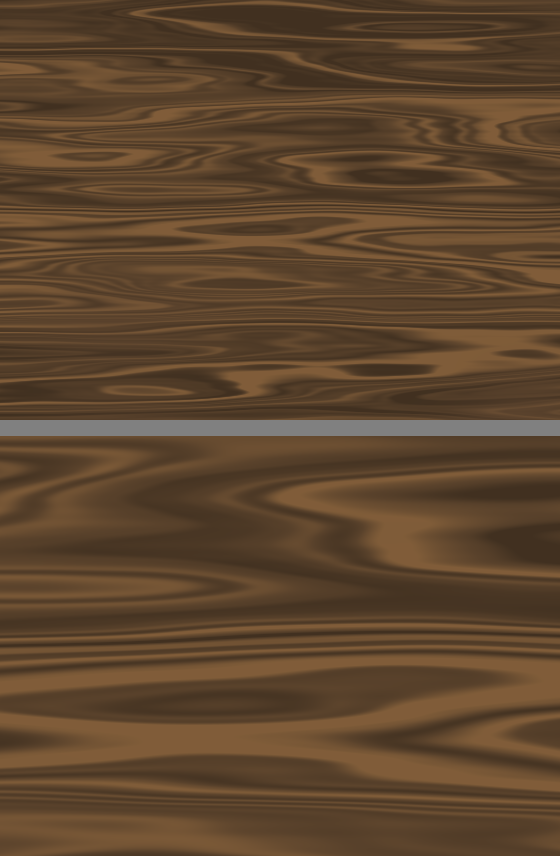
Top, the full canvas; bottom, a detail of the centre.
Reproduce this texture procedurally as a Shadertoy shader.

```glsl
// Dark walnut veneer with long horizontal grain and stretched, nested loops.
// A noise height field, drawn out along x, is sliced into contour bands;
// a 1D noise over the height gives each band its own width and tone.

const vec3 DARK_WOOD  = vec3(0.255, 0.190, 0.127);
const vec3 MID_WOOD   = vec3(0.350, 0.258, 0.169);
const vec3 LIGHT_WOOD = vec3(0.500, 0.362, 0.222);
const vec3 ROSY_STAIN = vec3(0.390, 0.283, 0.203);

const vec2 LOOP_SCALE   = vec2(0.85, 9.0);   // cells per canvas height
const vec2 RIPPLE_SCALE = vec2(1.9, 24.0);
const vec2 WAVER_SCALE  = vec2(6.0, 50.0);
const vec2 FIBRE_SCALE  = vec2(2.5, 110.0);
const vec2 STAIN_SCALE  = vec2(1.3, 2.6);
const float RISE          = 3.0;             // steady climb, opens the loops
const float RIPPLE_AMOUNT = 0.28;
const float WAVER_AMOUNT  = 0.035;
const float FIBRE_AMOUNT  = 0.16;
const float STAIN_AMOUNT  = 0.05;
const float RING_DENSITY  = 16.0;
const float BAND_CONTRAST = 1.30;
const int SAMPLES = 4;

float hash(vec2 cell) {
    uvec2 q = uvec2(ivec2(cell)) * uvec2(1597334673u, 3812015801u);
    uint n = (q.x ^ q.y) * 1597334673u;
    n = (n ^ (n >> 15)) * 2246822519u;
    return float((n ^ (n >> 13)) >> 8) / 16777216.0;
}

float cornerSlope(vec2 cell, vec2 offset) {
    float angle = 6.28319 * hash(cell);
    return dot(vec2(cos(angle), sin(angle)), offset);
}

// Gradient noise, roughly -0.7 to 0.7
float gradientNoise(vec2 p) {
    vec2 i = floor(p), f = p - i;
    vec2 u = f * f * f * (f * (f * 6.0 - 15.0) + 10.0);
    vec2 e = vec2(1.0, 0.0);
    float low  = mix(cornerSlope(i, f), cornerSlope(i + e, f - e), u.x);
    float high = mix(cornerSlope(i + e.yx, f - e.yx),
                     cornerSlope(i + e.xx, f - e.xx), u.x);
    return mix(low, high, u.y);
}

// Value noise along a line, -0.5 to 0.5
float lineNoise(float x, float row) {
    float i = floor(x);
    return mix(hash(vec2(i, row)), hash(vec2(i + 1.0, row)),
               smoothstep(0.0, 1.0, x - i)) - 0.5;
}

float grainHeight(vec2 p) {
    return RISE * p.y
         + gradientNoise(p * LOOP_SCALE + 17.0)
         + RIPPLE_AMOUNT * gradientNoise(p * RIPPLE_SCALE + 43.0)
         + WAVER_AMOUNT * gradientNoise(p * WAVER_SCALE + 71.0);
}

// Tone of the growth bands, from wide rings to thin lines
float growthBands(vec2 p) {
    float rings = grainHeight(p) * RING_DENSITY;
    return 0.35 * lineNoise(rings * 0.45, 5.0)
         + 0.65 * lineNoise(rings, 3.0)
         + 0.55 * lineNoise(rings * 2.1, 8.0);
}

void mainImage(out vec4 fragColor, in vec2 fragCoord) {
    vec2 p = fragCoord / iResolution.y;

    // Broad patches: calm zones mute the rings, stains shift the tone
    float calm = smoothstep(0.0, 0.45, gradientNoise(p * STAIN_SCALE + 5.0));
    float stain = gradientNoise(p * STAIN_SCALE + 29.0);

    // Average samples across the grain to smooth crowded bands
    float bands = 0.0;
    for (int k = 0; k < SAMPLES; k++) {
        float shift = (float(k) + 0.5) / float(SAMPLES) - 0.5;
        bands += growthBands(p + vec2(0.0, shift / iResolution.y));
    }
    bands /= float(SAMPLES);

    // Tone: bands, stains, faint fibres and a slightly lighter lower edge
    float tone = 0.47 + BAND_CONTRAST * mix(1.0, 0.45, calm) * bands;
    tone += STAIN_AMOUNT * stain + 0.08 * (0.5 - p.y);
    tone += FIBRE_AMOUNT * gradientNoise(p * FIBRE_SCALE);
    tone = clamp(tone, 0.0, 1.0);

    vec3 wood = mix(DARK_WOOD, MID_WOOD, min(tone * 2.0, 1.0));
    wood = mix(wood, LIGHT_WOOD, max(tone * 2.0 - 1.0, 0.0));
    float rosy = calm * (1.0 - smoothstep(0.0, 0.6, p.y));
    wood = mix(wood, ROSY_STAIN, 0.35 * rosy);

    fragColor = vec4(wood, 1.0);
}
```
